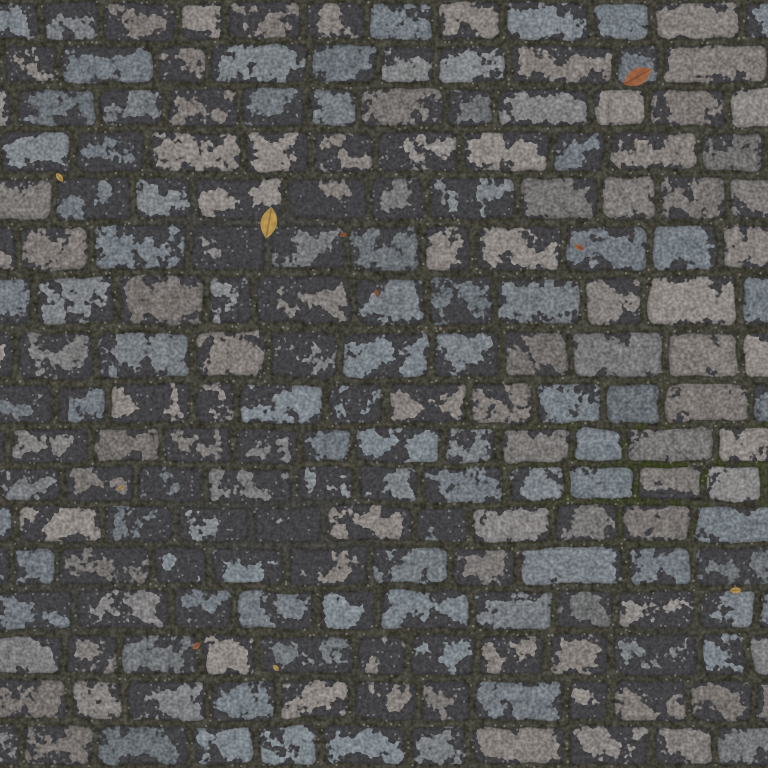
Give the GLSL for this texture, as a WebGL 2 fragment shader.

```glsl
#version 300 es
precision highp float;
uniform vec2 u_resolution;
out vec4 fragColor;

vec2 hash2(vec2 p) {
  vec3 q = fract(p.xyx * vec3(0.1031, 0.1030, 0.0973));
  q += dot(q, q.yzx + 33.33);
  return fract((q.xx + q.yz) * q.zy);
}

float corner(vec2 cell, vec2 f, vec2 o) {
  float a = 6.2832 * hash2(cell + o + 50.0).x;
  return dot(vec2(cos(a), sin(a)), f - o);
}

float gradientNoise(vec2 p) {
  vec2 i = floor(p), f = p - i;
  vec2 u = f * f * f * (f * (f * 6.0 - 15.0) + 10.0);
  return mix(mix(corner(i, f, vec2(0, 0)), corner(i, f, vec2(1, 0)), u.x),
             mix(corner(i, f, vec2(0, 1)), corner(i, f, vec2(1, 1)), u.x), u.y);
}

// Left edge of a stone, in columns, wrapping along the row
float stoneEdge(float i, float row, float columns) {
  return i + 0.46 * hash2(vec2(mod(i, columns), row + 9.0)).x;
}

float roundBox(vec2 p, vec2 halfSize, float radius) {
  vec2 d = abs(p) - halfSize + radius;
  return length(max(d, 0.0)) + min(max(d.x, d.y), 0.0) - radius;
}

float blob(vec2 p, vec2 center, vec2 size) {
  vec2 d = (p - center) / size;
  return exp(-dot(d, d));
}

void main() {
  vec2 p = gl_FragCoord.xy / u_resolution;
  vec2 bent = p + 0.005 * vec2(gradientNoise(p * 14.0 + 3.0), gradientNoise(p * 7.0))
                + 0.004 * vec2(gradientNoise(p * 41.0), gradientNoise(p * 37.0 + 8.0));

  // Seventeen courses, taller above the middle
  float t = 1.0 - bent.y;
  float course = 17.0 * t - 0.45 * exp(-60.0 * (t - 0.52) * (t - 0.52))
                          + 0.15 * exp(-60.0 * (t - 0.2) * (t - 0.2));
  float row = mod(floor(course), 17.0);
  vec2 rowRandom = hash2(vec2(row, 21.0));
  float columns = 10.0 + floor(rowRandom.x * 2.0);

  // Stones of uneven length
  float along = bent.x * columns + rowRandom.y + 0.5 * mod(row, 2.0);
  float i = floor(along);
  if (along < stoneEdge(i, row, columns)) i -= 1.0;
  float left = stoneEdge(i, row, columns);
  float right = stoneEdge(i + 1.0, row, columns);
  vec2 id = vec2(mod(i, columns), row);
  vec2 look = hash2(id + 71.0), size = hash2(id + 113.0);
  vec2 local = vec2((along - 0.5 * (left + right)) / columns, (fract(course) - 0.5) / 17.0);
  vec2 halfSize = vec2(0.5 * (right - left) / columns, 0.0294) - 0.0038 - 0.002 * size;
  float depth = -roundBox(local, halfSize, 0.009);

  // Noise layers
  float broad = gradientNoise(p * 5.0 + 17.0);
  float medium = gradientNoise(p * 55.0 + 31.0);
  float fine = gradientNoise(p * 133.0);
  float grain = gradientNoise(p * 247.0 + 5.0);

  // Dark film, thickest left of the middle
  float film = 0.11 * smoothstep(0.78, 0.5, p.x) + 0.12 * broad
             + 0.24 * blob(p, vec2(0.36, 0.32), vec2(0.16, 0.06))
             + 0.22 * blob(p, vec2(0.33, 0.70), vec2(0.14, 0.06))
             + 0.18 * blob(p, vec2(0.10, 0.21), vec2(0.09, 0.05))
             + 0.24 * blob(p, vec2(0.87, 0.15), vec2(0.10, 0.09))
             - 0.16 * blob(p, vec2(0.88, 0.52), vec2(0.18, 0.15));
  float bare = 0.55 * gradientNoise(p * 24.0 + 60.0) + 0.34 * medium + 0.2 * fine + 0.06 * grain
             + 14.0 * min(depth, 0.018) - film - 0.02 + 0.24 * (look.x - 0.5);
  float stone = smoothstep(-0.0012, 0.0016, depth);
  float face = stone * smoothstep(-0.03, 0.035, bare);

  // Earth in the joints, with moss toward the right
  vec3 tar = vec3(0.262, 0.262, 0.27) + 0.07 * grain + 0.045 * fine;
  vec3 earth = vec3(0.265, 0.26, 0.225) + 0.09 * grain + 0.10 * fine + 0.05 * medium;
  float moss = blob(p, vec2(0.88, 0.40), vec2(0.16, 0.08)) * smoothstep(-0.15, 0.3, broad + medium);
  earth = mix(earth, vec3(0.20, 0.24, 0.09) + 0.08 * grain, 0.8 * moss);
  vec3 color = mix(tar, earth, (1.0 - stone) * (1.0 - smoothstep(0.12, 0.4, film) * 0.65));
  color *= 1.0 - 0.14 * exp(-pow(depth / 0.0025, 2.0));

  // Granite faces
  vec3 granite = mix(vec3(0.435, 0.46, 0.48), vec3(0.485, 0.465, 0.45), smoothstep(0.25, 0.85, look.y));
  granite *= 0.9 + 0.23 * size.x;
  granite += 0.14 * grain + 0.10 * fine + 0.06 * medium;
  granite *= 0.87 + 0.13 * smoothstep(0.0, 0.007, depth);
  color = mix(color, granite, face);

  // Pale grit
  vec2 gritCell = floor(p * 170.0);
  vec2 gritRandom = hash2(gritCell + 301.0);
  float grit = length(fract(p * 170.0) - 0.25 - 0.5 * hash2(gritCell + 7.0));
  color += 0.17 * step(0.91, gritRandom.x) * (1.0 - smoothstep(0.12, 0.4, grit)) * (1.0 - face);

  // Fallen leaves: two large, the rest small scraps
  for (int n = 0; n < 10; n++) {
    float k = float(n);
    bool large = n < 2;
    vec2 at = large ? vec2(0.35, 0.71) + k * vec2(0.48, 0.19) : hash2(vec2(k, 402.0));
    float angle = large ? 1.4 - 0.9 * k : 6.2832 * hash2(vec2(k, 55.0)).x;
    vec2 d = p - at;
    d = vec2(dot(d, vec2(cos(angle), sin(angle))), dot(d, vec2(-sin(angle), cos(angle))));
    float reach = large ? 0.021 : 0.004 + 0.004 * hash2(vec2(k, 9.0)).y;
    float width = 0.52 * reach * (1.0 - d.x * d.x / (reach * reach));
    float leaf = smoothstep(-0.001, 0.0012, width - abs(d.y));
    vec3 leafColor = mix(vec3(0.66, 0.54, 0.30), vec3(0.56, 0.36, 0.25), mod(k, 2.0));
    leafColor *= 0.85 + 0.2 * smoothstep(0.0, 0.002, abs(d.y)) + 0.2 * fine;
    color = mix(color, leafColor, leaf);
  }
  fragColor = vec4(clamp(color, 0.0, 1.0), 1.0);
}
```
